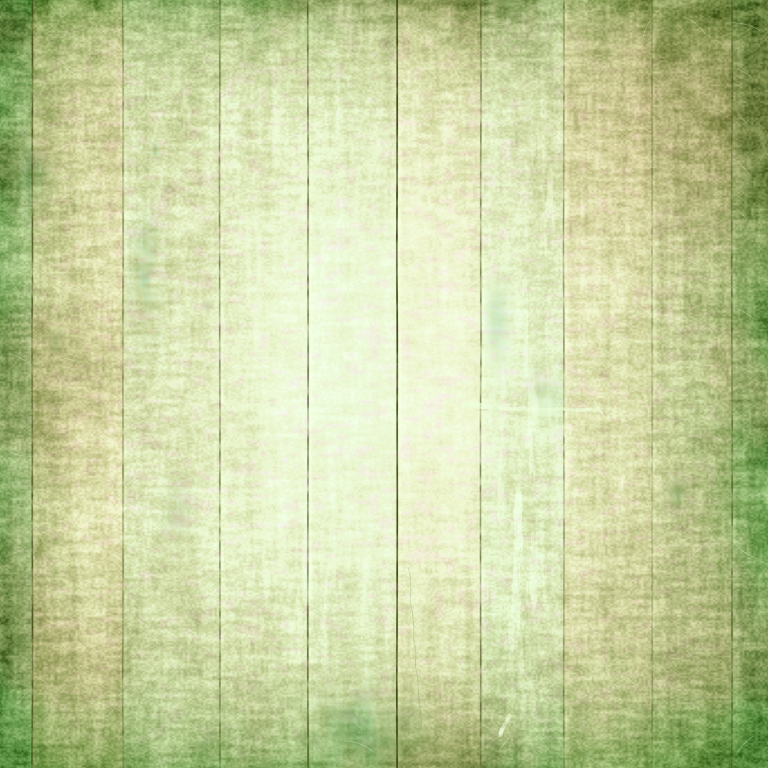
This texture is drawn by a Shadertoy shader. Its source:

```glsl
// Weathered green planks under a woven canvas grain, with a pale central glow.
// A tone field (glow, worn borders, grain) indexes a six-step colour ramp;
// seams, damp stains, scratches and plank tints are then laid over it.

#define GLOW_CENTER vec2(0.49, 0.51)
#define GLOW_SIZE   vec2(0.27, 0.40)
#define GLOW_GAIN   1.6
#define BASE_TONE   3.95
#define EDGE_GAIN   2.7
#define MOTTLE      2.2
#define WEAVE_COUNT 180.0
#define WEAVE_GAIN  1.0
#define GRAIN_GAIN  1.15
#define STREAK_GAIN 1.2
#define SEAM_WIDTH  0.0007
#define SCRATCH_CELLS 16.0

const float SEAMS[9] = float[9](.042, .160, .286, .401, .517, .626, .734, .849, .953);
const float SEAM_DARK[9] = float[9](.65, .42, .48, .62, 1.0, .50, .42, .30, .50);
const float WARMTH[10] = float[10](-.5, .9, -.1, -.1, -.2, .4, -.4, .6, .3, -.3);

float hash(vec2 p) {
    vec3 q = fract(vec3(p.xyx) * 0.1031);
    q += dot(q, q.yzx + 33.33);
    return fract((q.x + q.y) * q.z);
}

float noise(vec2 p) {
    vec2 i = floor(p), f = fract(p);
    f = f * f * (3.0 - 2.0 * f);
    return mix(mix(hash(i), hash(i + vec2(1, 0)), f.x),
               mix(hash(i + vec2(0, 1)), hash(i + vec2(1, 1)), f.x), f.y);
}

float fbm(vec2 p) {
    float sum = 0.0, amp = 0.5;
    for (int i = 0; i < 5; i++) {
        sum += amp * noise(p);
        p = p * 2.05 + 7.3;
        amp *= 0.5;
    }
    return sum / 0.97;
}

vec3 ramp(float t) {
    vec3 steps[7] = vec3[7](vec3(.22, .31, .08), vec3(.40, .49, .23), vec3(.55, .62, .36),
        vec3(.70, .74, .51), vec3(.83, .86, .65), vec3(.92, .96, .80), vec3(.95, 1.0, .90));
    vec3 c = steps[0];
    for (int i = 1; i < 7; i++) c = mix(c, steps[i], clamp(t - float(i - 1), 0.0, 1.0));
    return c;
}

float blob(vec2 p, vec2 center, vec2 size) {
    vec2 q = (p - center) / size;
    return exp(-dot(q, q));
}

float stroke(vec2 p, vec2 a, vec2 b, float width) {
    vec2 d = b - a;
    float h = clamp(dot(p - a, d) / dot(d, d), 0.0, 1.0);
    float aa = 0.7 / iResolution.y;
    return 1.0 - smoothstep(width - aa, width + aa, length(p - a - h * d));
}

// Short pale nicks, one candidate per cell, denser towards the right.
float scratches(vec2 p) {
    vec2 cell = floor(p * SCRATCH_CELLS), f = fract(p * SCRATCH_CELLS) - 0.5;
    float angle = 6.283 * hash(cell + 3.1), len = 0.08 + 0.28 * hash(cell + 8.7);
    f = mat2(cos(angle), -sin(angle), sin(angle), cos(angle)) * f;
    f.y += 0.5 * f.x * f.x;
    float keep = step(hash(cell + 5.9), 0.1 + 0.35 * p.x);
    return keep * stroke(f / SCRATCH_CELLS, vec2(-len, 0) / SCRATCH_CELLS,
                         vec2(len, 0) / SCRATCH_CELLS, 0.0004);
}

void mainImage(out vec4 fragColor, in vec2 fragCoord) {
    vec2 p = fragCoord / iResolution.xy;
    float px = 1.0 / iResolution.x;
    float cloud = fbm(p * vec2(8.0, 6.0) + 2.0), patches = fbm(p * vec2(22.0, 17.0) + 31.0);
    float glow = blob(p, GLOW_CENTER, GLOW_SIZE);

    // Worn borders, each with its own reach
    vec2 w = p + 0.04 * (vec2(cloud, patches) - 0.5);
    float left = exp(-max(w.x, 0.0) / 0.055), right = exp(-max(1.0 - w.x, 0.0) / 0.085);
    float top = exp(-max(1.0 - w.y, 0.0) / 0.06), bottom = exp(-max(w.y, 0.0) / 0.085);
    float edge = left + right + 0.8 * top + 0.85 * bottom;
    edge += 0.3 * blob(p, vec2(1.0, 0.93), vec2(0.26, 0.2));

    // Wood streaks, mottling and mostly horizontal cloth threads
    float streak = fbm(p * vec2(95.0, 5.0)) - 0.5;
    float weft = noise(p * WEAVE_COUNT * vec2(0.22, 1.0)) - 0.5;
    float warp = noise(p * WEAVE_COUNT * vec2(1.15, 0.3) + 19.0) - 0.5;
    float grain = noise(p * WEAVE_COUNT * vec2(1.9, 2.3) + 5.0) - 0.5;
    float rough = 1.0 - 0.5 * glow;
    float tone = BASE_TONE + GLOW_GAIN * glow - EDGE_GAIN * edge * (0.25 + 1.3 * patches);
    tone += rough * (MOTTLE * (0.5 * cloud + 0.5 * patches - 0.48) + STREAK_GAIN * streak);
    tone = max(tone, 0.35 + 1.3 * patches);
    tone += rough * (WEAVE_GAIN * (1.1 * weft + 0.6 * warp) + GRAIN_GAIN * grain);

    // Flaking pale paint in fine vertical slivers
    float flakes = smoothstep(0.5, 0.66, fbm(p * vec2(95.0, 12.0) + 4.0));
    tone += flakes * (1.1 * blob(p, vec2(.685, .34), vec2(.035, .25))
        + 0.7 * blob(p, vec2(.71, .77), vec2(.03, .1)) + 0.5 * blob(p, vec2(.4, .2), vec2(.1, .12)));
    vec3 col = ramp(clamp(tone, 0.0, 6.0));

    // Plank tints, green or brown borders, faint pink cloth flecks
    int plank = 0;
    for (int i = 0; i < 9; i++) plank += int(step(SEAMS[i], p.x));
    col += WARMTH[plank] * (1.0 - 0.4 * glow) * vec3(.03, -.012, -.012);
    float brown = blob(p, vec2(.93, .85), vec2(.25, .22));
    float green = clamp(edge, 0.0, 1.0) * smoothstep(.35, .65, cloud) * (1.0 - brown);
    col += green * vec3(-.085, .015, -.03) + brown * vec3(.02, -.02, -.01);
    float fleck = smoothstep(.6, .85, noise(p * vec2(70.0, 130.0) + 60.0));
    col += fleck * (1.0 - clamp(edge, 0.0, 1.0)) * vec3(.015, -.03, .025);

    // Damp stains
    float stain = blob(p, vec2(.191, .635), vec2(.017, .06)) + .6 * blob(p, vec2(.074, .557), vec2(.012, .02))
        + .5 * blob(p, vec2(.648, .583), vec2(.014, .05)) + .5 * blob(p, vec2(.71, .485), vec2(.02, .03))
        + .8 * blob(p, vec2(.881, .362), vec2(.012, .02)) + .4 * blob(p, vec2(.232, .32), vec2(.018, .05))
        + .8 * blob(p, vec2(.045, .775), vec2(.02, .03)) + .8 * blob(p, vec2(.47, .05), vec2(.06, .05))
        + 1.5 * blob(p, vec2(.202, .803), vec2(.003, .009)) + blob(p, vec2(.271, .604), vec2(.005, .006));
    col -= stain * smoothstep(.2, .75, patches + 0.5 * streak + 0.3 * grain) * vec3(.23, .13, .15);

    // Thin broken seams with a lit lip
    for (int i = 0; i < 9; i++) {
        float d = p.x - SEAMS[i] - 0.0008 * (noise(vec2(p.y * 9.0, float(i))) - 0.5);
        float line = 1.0 - smoothstep(SEAM_WIDTH - 0.5 * px, SEAM_WIDTH + px, abs(d));
        float wear = 0.4 + 0.9 * noise(vec2(p.y * 110.0, float(i) * 5.0));
        wear = mix(wear, 1.0, step(0.9, SEAM_DARK[i]) * 0.6);
        col = mix(col, vec3(.23, .27, .06), min(line * wear * SEAM_DARK[i], 0.95));
        col += 0.03 * exp(-abs(d - 0.0035) / 0.0015);
    }

    // Scratches, the long pale scrape and a hairline crack
    vec2 s = p + 0.003 * (vec2(noise(p * 60.0), noise(p * 60.0 + 9.0)) - 0.5);
    float scrape = stroke(s, vec2(.605, .473), vec2(.63, .471), .004)
        + stroke(s, vec2(.63, .470), vec2(.775, .465), .0024)
        + stroke(s, vec2(.775, .477), vec2(.787, .458), .0012)
        + stroke(s, vec2(.652, .043), vec2(.664, .069), .0025);
    scrape *= 0.3 + 0.8 * noise(p * vec2(90.0, 240.0));
    col = mix(col, vec3(.93, 1.0, .86), clamp(0.85 * scrape + 0.35 * scratches(p), 0.0, 0.9));
    col = mix(col, vec3(.40, .54, .27), 0.3 * stroke(s, vec2(.532, .26), vec2(.548, .05), .0005));
    fragColor = vec4(clamp(col, 0.0, 1.0), 1.0);
}
```
